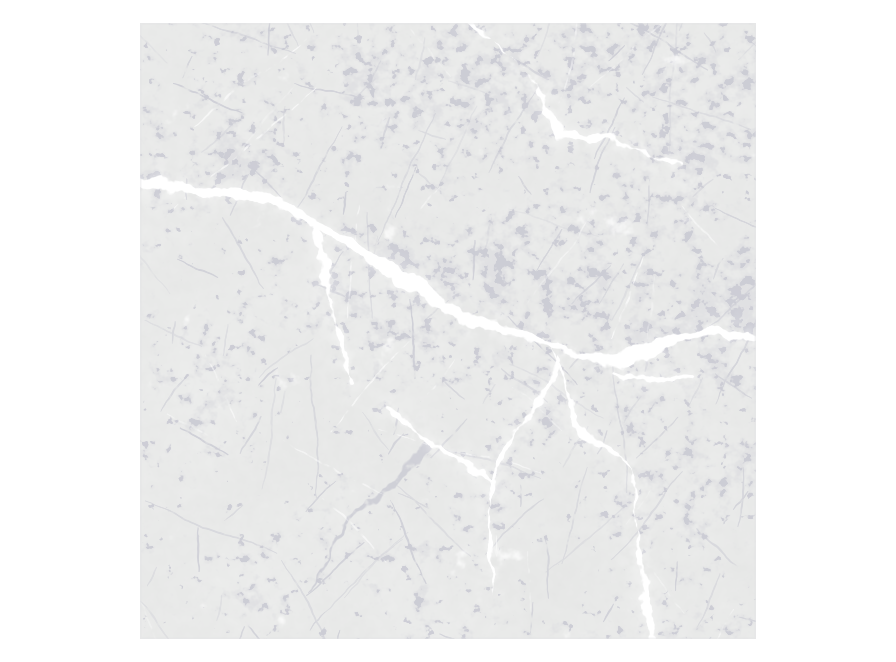
Give the GLSL for this texture, as a Shadertoy shader.

```glsl
// A square slab of pale grey marble on a white ground.
// Thresholded gradient noise gives the flecks, warped lines give the white veins,
// and randomly turned segments in a jittered grid give the fine cracks.

const vec3 WHITE = vec3(1.0);
const vec3 PALE  = vec3(0.914, 0.917, 0.914);
const vec3 MID   = vec3(0.868, 0.870, 0.882);
const vec3 DARK  = vec3(0.795, 0.797, 0.832);
const float SLAB_SIZE   = 0.93;   // side, in canvas heights
const float FLECK_SCALE = 58.0;   // flecks across the slab
const float FLECK_LEVEL = 0.38;   // higher leaves fewer flecks
const float VEIN_WIDTH  = 0.0036;
const float CRACK_WIDTH = 0.0011;

// Branch veins as start and end points in slab units
const vec4 BRANCHES[11] = vec4[11](
    vec4(0.67, 0.47, 0.70, 0.35), vec4(0.70, 0.35, 0.785, 0.27),
    vec4(0.785, 0.27, 0.835, -0.02), vec4(0.68, 0.45, 0.575, 0.27),
    vec4(0.575, 0.27, 0.565, 0.06), vec4(0.53, 1.0, 0.64, 0.92),
    vec4(0.64, 0.92, 0.69, 0.82), vec4(0.69, 0.82, 0.88, 0.77),
    vec4(0.28, 0.66, 0.34, 0.42), vec4(0.41, 0.37, 0.57, 0.26),
    vec4(0.78, 0.44, 0.89, 0.42));

vec2 hash2(vec2 p) {
    vec3 q = fract(p.xyx * vec3(0.1031, 0.1030, 0.0973));
    q += dot(q, q.yzx + 33.33);
    return fract((q.xx + q.yz) * q.zy);
}

float cornerNoise(vec2 cell, vec2 offset) {
    float a = 6.2832 * hash2(cell + 200.0).x;
    return dot(vec2(cos(a), sin(a)), offset);
}

float gradientNoise(vec2 p) {
    vec2 i = floor(p), f = p - i;
    vec2 u = f * f * f * (f * (f * 6.0 - 15.0) + 10.0);
    vec2 e = vec2(1.0, 0.0);
    return mix(mix(cornerNoise(i, f), cornerNoise(i + e, f - e), u.x),
               mix(cornerNoise(i + e.yx, f - e.yx), cornerNoise(i + 1.0, f - 1.0), u.x), u.y);
}

float fbm(vec2 p) {
    float sum = 0.0, amp = 1.0;
    for (int i = 0; i < 3; i++) {
        sum += amp * gradientNoise(p);
        p = mat2(0.8, 0.6, -0.6, 0.8) * p * 2.03 + 17.3;
        amp *= 0.5;
    }
    return sum;
}

// x: distance to the segment, y: position along it
vec2 segment(vec2 p, vec2 a, vec2 b) {
    vec2 d = b - a;
    float t = clamp(dot(p - a, d) / dot(d, d), 0.0, 1.0);
    return vec2(length(p - a - d * t), t);
}

// Height of the main vein
float mainVein(float x) {
    return mix(0.735, 0.46, smoothstep(0.05, 0.76, x)) + 0.04 * smoothstep(0.76, 0.92, x);
}

// Tapered cracks, one per cell, mostly steep and leaning right
float cracks(vec2 p, float cells, float seed, float px) {
    vec2 home = floor(p * cells);
    float ink = 0.0;
    for (int k = 0; k < 9; k++) {
        vec2 cell = home + vec2(k % 3 - 1, k / 3 - 1);
        vec2 r = hash2(cell + seed), s = hash2(cell + seed + 71.0);
        float angle = s.x < 0.68 ? mix(0.65, 1.65, s.x / 0.68) : mix(2.0, 2.9, (s.x - 0.68) / 0.32);
        vec2 arm = vec2(cos(angle), sin(angle)) * mix(0.15, 0.85, s.y * s.y) / cells;
        vec2 mid = (cell + r) / cells;
        vec2 d = segment(p, mid - arm, mid + arm);
        float w = CRACK_WIDTH * (0.4 + 2.4 * d.y * (1.0 - d.y));
        float strength = mix(0.35, 1.0, r.x);
        ink = max(ink, strength * (1.0 - smoothstep(w - 0.3 * px, w + 0.8 * px, d.x)));
    }
    return ink;
}

void mainImage(out vec4 fragColor, in vec2 fragCoord) {
    float px = 1.0 / (iResolution.y * SLAB_SIZE);
    vec2 p = (fragCoord - 0.5 * iResolution.xy) * px + 0.5;

    // Bent coordinates make the lines wander
    vec2 bend = vec2(gradientNoise(p * 7.0), gradientNoise(p * 7.0 + 31.0));
    vec2 fray = vec2(fbm(p * 27.0 + 9.0), fbm(p * 27.0 + 53.0));
    vec2 q = p + 0.026 * bend + 0.008 * fray;
    float rough = fbm(p * 48.0 + 80.0);
    float swell = gradientNoise(p * 9.0 + 14.0);

    // Cloudy body
    float cloud = fbm(p * 5.0 + 3.0);
    float above = q.y - mainVein(q.x);
    float band = exp(-pow((above - 0.045) / 0.06, 2.0));
    float density = 0.38 * cloud + 0.42 * band * (0.6 + swell)
                  + 0.2 * (smoothstep(0.1, 1.3, p.x + 0.7 * p.y) - 0.65);
    vec3 col = PALE + 0.012 * cloud + 0.008 * rough;

    // Flecks with softer surroundings
    float fleck = fbm(p * FLECK_SCALE * vec2(0.9, 1.0));
    float soft = fbm(p * 25.0 + 40.0);
    col = mix(col, MID, 0.8 * smoothstep(0.02, 0.42, 0.45 * fleck + 0.45 * soft + density));
    col = mix(col, DARK, 0.92 * smoothstep(-0.06, 0.08, 0.85 * fleck + 0.25 * soft + 0.65 * density - FLECK_LEVEL));

    // Grey cracks, with one long diagonal one
    vec2 lineP = p + 0.014 * bend + 0.003 * fray;
    float grey = max(cracks(lineP, 9.0, 11.0, px), 0.8 * cracks(lineP, 6.0, 137.0, px));
    vec2 longCrack = segment(q, vec2(0.26, 0.08), vec2(0.47, 0.32));
    float longWidth = mix(0.001, 0.0055, longCrack.y) + 0.002 * rough;
    grey = max(grey, 1.0 - smoothstep(longWidth - px, longWidth + px, longCrack.x));
    col = mix(col, DARK, 0.85 * grey * smoothstep(-0.6, 0.1, rough + 0.2));

    // White veins, pale halos and small puffs
    float bulge = exp(-pow((p.x - 0.5) / 0.1, 2.0)) + exp(-pow((p.x - 0.82) / 0.08, 2.0));
    float veinD = abs(above) * 0.92 - 0.0035 - 0.006 * bulge;
    for (int i = 0; i < 11; i++)
        veinD = min(veinD, segment(q, BRANCHES[i].xy, BRANCHES[i].zw).x);
    float width = VEIN_WIDTH * (0.75 + 1.8 * swell + 1.3 * rough);
    float vein = 1.0 - smoothstep(width - px, width + 1.2 * px, veinD);
    float halo = 0.42 * exp(-max(veinD, 0.0) / 0.012) * smoothstep(-0.5, 0.4, rough + swell);
    float puff = 0.75 * smoothstep(0.52, 0.85, fbm(p * 11.0 + 90.0) + 0.25 * rough);
    float pale = 0.65 * cracks(lineP, 5.0, 293.0, px) * smoothstep(-0.35, 0.3, rough);
    col = mix(col, WHITE, max(max(vein, halo), max(puff, pale)));

    // Slab outline on the white ground
    vec2 inset = 0.5 - abs(p - 0.5);
    float edge = min(inset.x, inset.y);
    col = mix(col, MID, 0.4 * (1.0 - smoothstep(0.0, 0.004, edge)));
    col = mix(WHITE, col, smoothstep(-0.5 * px, 0.5 * px, edge));
    fragColor = vec4(clamp(col, 0.0, 1.0), 1.0);
}
```
